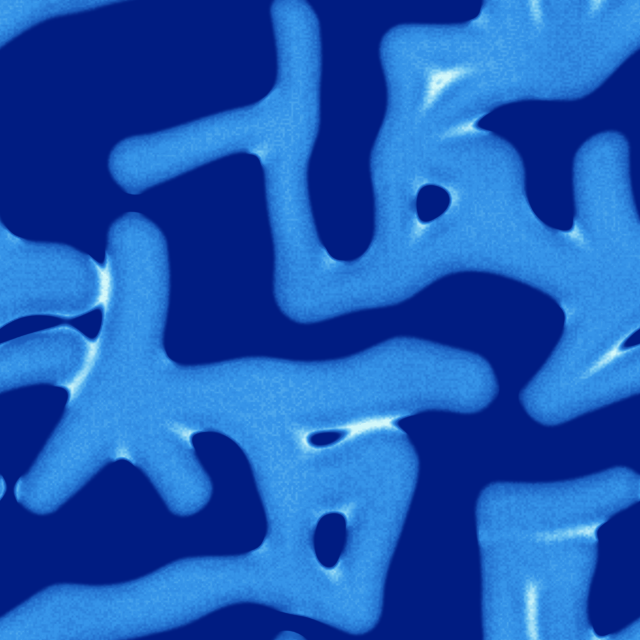
Give the GLSL for this pattern, as a WebGL 1 fragment shader.

```glsl
precision highp float;
uniform vec2 u_resolution;

const float TAU = 6.28318;
const float CELLS = 6.0;    // skeleton nodes per side
const float BLEND = 0.08;   // softness of the union, in cells

const vec3 DEEP  = vec3(0.00, 0.11, 0.51);
const vec3 RIM   = vec3(0.11, 0.38, 0.76);
const vec3 BODY  = vec3(0.21, 0.58, 0.91);
const vec3 SHINE = vec3(0.43, 0.76, 0.95);
const vec3 SPARK = vec3(0.82, 0.97, 0.98);

// Hash of a lattice point that repeats after a whole period
float hash(vec2 cell, float period, float seed) {
  vec2 id = floor(mod(cell + 0.5, period));
  return fract(sin(dot(id, vec2(127.1, 311.7)) + seed * 74.7) * 43758.5453);
}

// Value noise that wraps over the canvas
float tileNoise(vec2 uv, float period, float seed) {
  vec2 p = uv * period;
  vec2 cell = floor(p);
  vec2 f = smoothstep(0.0, 1.0, p - cell);
  float bottom = mix(hash(cell, period, seed),
                     hash(cell + vec2(1.0, 0.0), period, seed), f.x);
  float top = mix(hash(cell + vec2(0.0, 1.0), period, seed),
                  hash(cell + 1.0, period, seed), f.x);
  return mix(bottom, top, f.y);
}

// Jittered skeleton node: position and radius
vec3 node(vec2 cell) {
  vec2 jitter = vec2(hash(cell, CELLS, 1.0), hash(cell, CELLS, 2.0)) - 0.5;
  float radius = mix(0.20, 0.36, hash(cell, CELLS, 3.0));
  return vec3(cell + 0.5 + 0.66 * jitter, radius);
}

// Tapered capsule: weighted outward direction in xy, weight in z
vec3 link(vec2 p, vec3 a, vec3 b) {
  vec2 ab = b.xy - a.xy;
  float t = clamp(dot(p - a.xy, ab) / dot(ab, ab), 0.0, 1.0);
  vec2 offset = p - a.xy - ab * t;
  float dist = max(length(offset), 0.0001);
  float weight = exp((mix(a.z, b.z, t) - dist) / BLEND);
  return weight * vec3(offset / dist, 1.0);
}

// Smooth union of random links: depth in x, crease strength in y
vec2 network(vec2 p) {
  vec2 home = floor(p);
  vec3 sum = vec3(0.0);
  for (int j = -2; j <= 1; j++) {
    for (int i = -2; i <= 1; i++) {
      vec2 cell = home + vec2(float(i), float(j));
      vec3 a = node(cell);
      if (hash(cell, CELLS, 4.0) < 0.43)
        sum += link(p, a, node(cell + vec2(1.0, 0.0)));
      if (hash(cell, CELLS, 5.0) < 0.43)
        sum += link(p, a, node(cell + vec2(0.0, 1.0)));
      if (hash(cell, CELLS, 6.0) < 0.15)
        sum += link(p, a, node(cell + 1.0));
    }
  }
  float total = max(sum.z, 1e-12);
  vec2 slope = sum.xy / total;
  return vec2(BLEND * log(total), clamp(1.0 - dot(slope, slope), 0.0, 1.0));
}

// Blue ramp from the ground to the brightest corners
vec3 ramp(float tone) {
  vec3 color = mix(DEEP, RIM, smoothstep(0.0, 0.45, tone));
  color = mix(color, BODY, clamp((tone - 0.45) / 0.27, 0.0, 1.0));
  color = mix(color, SHINE, clamp((tone - 0.74) / 0.20, 0.0, 1.0));
  return mix(color, SPARK, clamp((tone - 0.94) / 0.26, 0.0, 1.0));
}

void main() {
  vec2 uv = gl_FragCoord.xy / u_resolution;

  // Gentle periodic bending of the skeleton
  vec2 bent = uv + 0.010 * sin(TAU * (3.0 * uv.yx + vec2(0.1, 0.6)));
  vec2 net = network(bent * CELLS);
  float depth = net.x;
  float crease = net.y;

  // Soft convex rims, crisp bright concave corners
  float rimWidth = mix(0.09, 0.03, smoothstep(0.05, 0.4, crease));
  float rim = smoothstep(0.0, rimWidth, depth);
  float falloff = depth / 0.12;
  float glow = 0.85 * crease * exp(-falloff * falloff);
  float body = 0.44 + 0.27 * smoothstep(0.0, 0.24, depth);

  // Broad patches and fine grain
  float patches = 0.12 * (tileNoise(uv, 9.0, 7.0) - 0.5);
  float grain = 0.14 * (tileNoise(uv, 300.0, 8.0) - 0.5);

  gl_FragColor = vec4(ramp(rim * (body + glow + patches + grain)), 1.0);
}
```
